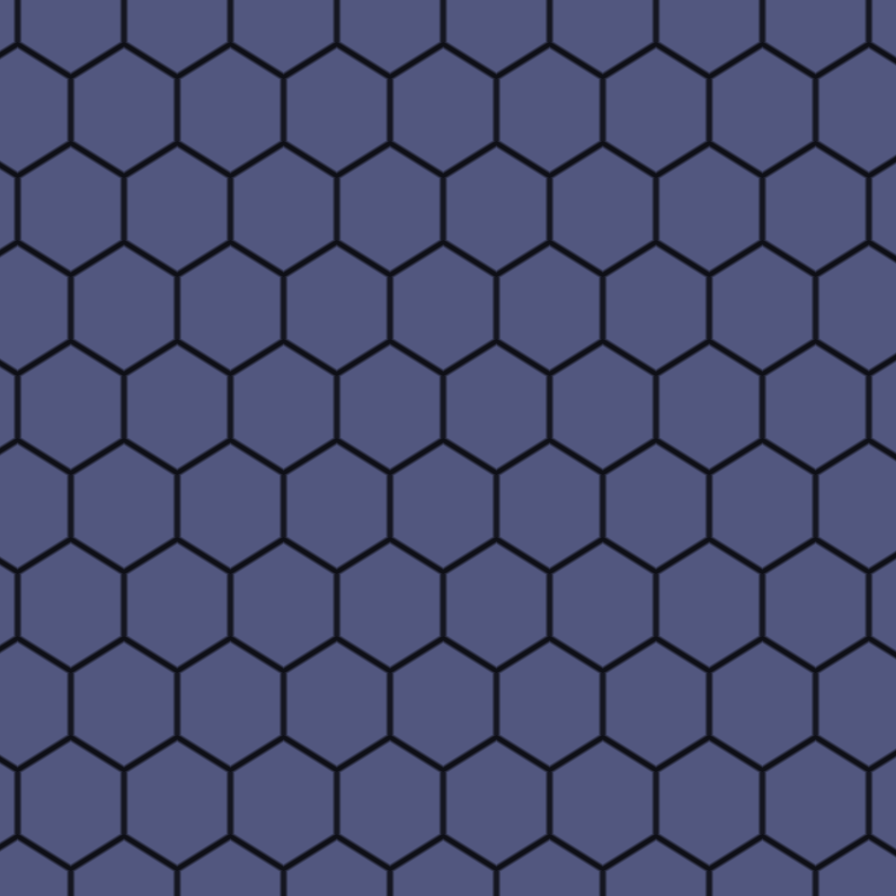
Give the GLSL for this pattern, as a WebGL 1 fragment shader.

```glsl
precision highp float;

// Honeycomb of flat slate-blue cells with thin, soft, near-black outlines.
// Two interleaved rectangular lattices give the staggered cell centres; the
// outlines come from exact distances to the sides of a slightly tall hexagon.

uniform vec2 u_resolution;

#define COLUMN_PITCH 0.11875
#define ROW_PITCH 0.1105
#define CELL_ORIGIN vec2(0.1384, 0.8772)
#define LINE_HALF_WIDTH 0.0035
#define LINE_SOFTNESS 0.0024
#define UPRIGHT_STRENGTH 0.90
#define CELL_COLOR vec3(0.322, 0.343, 0.499)
#define LINE_COLOR vec3(0.055, 0.057, 0.085)

// Distances to the upright sides (x) and slanted sides (y), positive inside,
// for the hexagon of one rectangular lattice.
vec2 sideDistances(vec2 p) {
  vec2 period = vec2(COLUMN_PITCH, 2.0 * ROW_PITCH);
  vec2 local = abs((fract(p / period + 0.5) - 0.5) * period);
  float halfWidth = 0.5 * COLUMN_PITCH;
  vec2 slantNormal = normalize(vec2(ROW_PITCH / 3.0, halfWidth));
  vec2 apex = vec2(0.0, 2.0 * ROW_PITCH / 3.0);
  return vec2(halfWidth - local.x, dot(apex - local, slantNormal));
}

float lineCoverage(float dist, float pixel) {
  float soft = max(LINE_SOFTNESS, pixel);
  return 1.0 - smoothstep(LINE_HALF_WIDTH - soft, LINE_HALF_WIDTH + soft, dist);
}

void main() {
  float pixel = 1.0 / u_resolution.y;
  vec2 p = gl_FragCoord.xy * pixel - CELL_ORIGIN;

  // The enclosing cell is the one whose slanted sides lie outward
  vec2 evenRow = sideDistances(p);
  vec2 oddRow = sideDistances(p - vec2(0.5 * COLUMN_PITCH, ROW_PITCH));
  vec2 sides = evenRow.y > oddRow.y ? evenRow : oddRow;

  // Upright lines are slightly fainter than slanted ones
  float upright = UPRIGHT_STRENGTH * lineCoverage(sides.x, pixel);
  float slanted = lineCoverage(sides.y, pixel);

  gl_FragColor = vec4(mix(CELL_COLOR, LINE_COLOR, max(upright, slanted)), 1.0);
}
```
